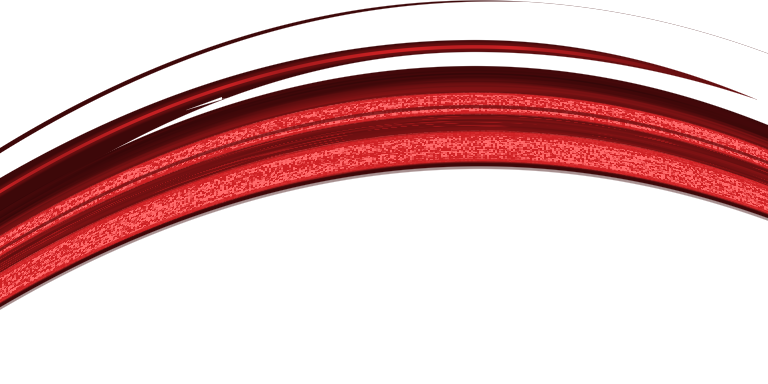
Reproduce this background procedurally as a Shadertoy shader.

```glsl
// Sweeping red brush arcs over white: a broad streaked ribbon, a dark tapered
// stroke and a thin hairline. Each edge is a parabola with separate left and
// right bends; the ribbon is shaded by depth across it, with grain along it.

const vec3 DEEP = vec3(0.24, 0.03, 0.035);
const vec3 MAROON = vec3(0.45, 0.065, 0.07);
const vec3 RED = vec3(0.81, 0.13, 0.14);
const vec3 CORAL = vec3(1.0, 0.42, 0.42);
const vec3 SHADOW = vec3(0.66, 0.57, 0.57);

float hash(vec2 p) {
    vec3 q = fract(vec3(p.xyx) * 0.1031);
    q += dot(q, q.yzx + 33.33);
    return fract((q.x + q.y) * q.z);
}

float noise(vec2 p) {
    vec2 i = floor(p), f = fract(p);
    f = f * f * (3.0 - 2.0 * f);
    float low = mix(hash(i), hash(i + vec2(1, 0)), f.x);
    float high = mix(hash(i + vec2(0, 1)), hash(i + vec2(1, 1)), f.x);
    return mix(low, high, f.y);
}

// Depth below the canvas top of an arc with its crest at (crestX, crestY)
float arc(float x, float crestX, float crestY, float bendLeft, float bendRight) {
    float dx = x - crestX;
    return crestY + (dx < 0.0 ? bendLeft : bendRight) * dx * dx;
}

// Smooth coverage of the span from a to b
float span(float v, float a, float b, float blur) {
    return clamp((v - a) / blur + 0.5, 0.0, 1.0)
         * clamp((b - v) / blur + 0.5, 0.0, 1.0) * step(a, b);
}

// Soft-sided line centred on c
float line(float v, float c, float width) {
    return 1.0 - smoothstep(width * 0.4, width, abs(v - c));
}

// Ribbon colour: t runs across it from top to bottom, x runs along it
vec3 ribbonColor(float t, float x) {
    float streak = noise(vec2(x * 2.5, t * 65.0));
    float fine = noise(vec2(x * 7.0, t * 130.0));
    float wobble = t + 0.012 * (streak - 0.5);

    // Dark base, browner near the upper edge
    vec3 col = mix(DEEP, MAROON, smoothstep(0.11, 0.21, wobble));
    col *= 0.85 + 0.3 * streak;

    // Two lit bands with mottled grain
    float lit = span(wobble, 0.265, 0.475, 0.018) + span(wobble, 0.65, 0.955, 0.018);
    float grain = hash(floor(vec2(x * 190.0, t * 68.0)));
    float mottle = clamp(0.6 * grain + 0.35 * streak + 0.25 * fine - 0.08, 0.0, 1.0);
    vec3 bright = mix(RED, CORAL, smoothstep(0.3, 0.75, mottle));

    // Saturated rims and a dark groove through the upper band
    float rims = line(t, 0.275, 0.017) + line(t, 0.465, 0.02)
               + line(t, 0.665, 0.025) + line(t, 0.69, 0.01) + line(t, 0.94, 0.025);
    bright = mix(bright, RED, min(rims, 1.0) * 0.85);
    bright = mix(bright, MAROON, line(t, 0.405, 0.024) * 0.8);
    col = mix(col, bright, lit);

    // Faint red scratches in the dark parts
    col = mix(col, RED, 0.45 * smoothstep(0.72, 0.9, fine) * (1.0 - lit)
              * smoothstep(0.2, 0.6, t));
    return mix(col, DEEP, smoothstep(0.95, 0.975, t));
}

void mainImage(out vec4 fragColor, in vec2 fragCoord) {
    vec2 p = fragCoord / iResolution.y;
    float x = p.x * 2.0 * iResolution.y / iResolution.x;
    float depth = 1.0 - p.y;
    float pixel = 1.2 / iResolution.y;
    vec3 col = vec3(1.0);

    // Hairline arc, thinning to a point on the right
    float hairTop = arc(x, 1.25, 0.001, 0.246, 0.246);
    float hairWidth = 0.014 * pow(clamp((1.362 - x) / 1.362, 0.0, 1.0), 0.6);
    col = mix(col, DEEP, span(depth, hairTop, hairTop + hairWidth, pixel));

    // Tapered stroke with a glowing streak
    float strokeTop = arc(x, 1.237, 0.1042, 0.235, 0.288);
    float strokeEnd = arc(x, 1.237, 0.1354, 0.288, 0.23);
    float glowMid = arc(x, 1.237, 0.122, 0.2465, 0.255);
    float glow = line(depth, glowMid, 0.0065) * (1.0 - smoothstep(1.35, 1.85, x));
    vec3 strokeCol = mix(DEEP, MAROON, 0.7 * line(depth, glowMid, 0.018));
    strokeCol = mix(strokeCol, RED, glow * (0.6 + 0.4 * noise(vec2(x * 12.0, 3.0))));
    col = mix(col, strokeCol, span(depth, strokeTop, strokeEnd, pixel));

    // White sliver that splits a spike off the stroke
    float along = clamp((x - 0.484) / 0.094, 0.0, 1.0);
    float sliver = mix(0.287, 0.256, along);
    float sliverHalf = 0.0035 * along * step(x, 0.578);
    col = mix(col, vec3(1.0), span(depth, sliver - sliverHalf, sliver + sliverHalf, pixel)
              * step(0.484, x));

    // Ribbon with a thin grey shadow under it
    float ribbonTop = arc(x, 1.237, 0.1719, 0.246, 0.264);
    float ribbonEnd = arc(x, 1.25, 0.433, 0.235, 0.24);
    float t = (depth - ribbonTop) / (ribbonEnd - ribbonTop);
    col = mix(col, SHADOW, span(depth, ribbonEnd - 0.01, ribbonEnd + 0.007, pixel));
    col = mix(col, ribbonColor(t, x), span(depth, ribbonTop, ribbonEnd, pixel));

    fragColor = vec4(col, 1.0);
}
```
